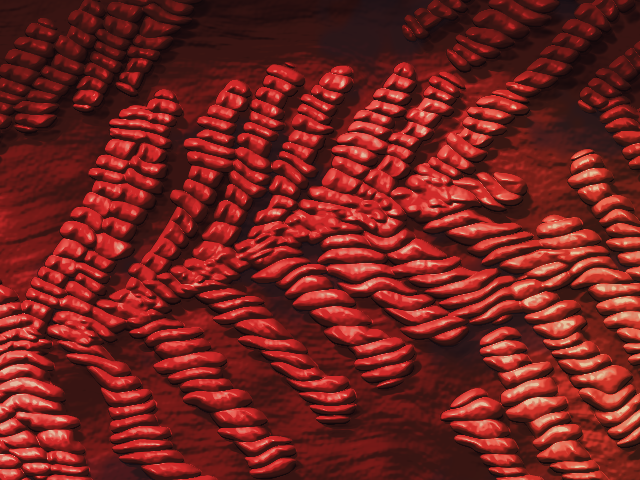
Write a WebGL 1 fragment shader that draws this texture.

```glsl
precision highp float;
// Thick red paint squeezed into ribbed, fern-like fronds over a dark ground.
uniform vec2 u_resolution;

const float RIB_SPACING = 0.030;
const vec3 LIGHT = vec3(-0.33, 0.62, 0.71);

float hash(vec2 p) {
  vec3 q = fract(vec3(p.xyx) * 0.1031);
  q += dot(q, q.yzx + 33.33);
  return fract((q.x + q.y) * q.z);
}

float noise(vec2 p) {
  vec2 cell = floor(p), f = fract(p);
  f = f * f * (3.0 - 2.0 * f);
  return mix(mix(hash(cell), hash(cell + vec2(1.0, 0.0)), f.x),
             mix(hash(cell + vec2(0.0, 1.0)), hash(cell + 1.0), f.x), f.y);
}

float fbm(vec2 p) {
  return 0.55 * noise(p) + 0.3 * noise(p * 2.1 + 7.3) + 0.15 * noise(p * 4.3 + 3.1);
}

// Union of two heights with a soft crease.
float blend(float a, float b) {
  float d = max(1.0 - abs(a - b) / 0.006, 0.0);
  return max(a, b) + 0.0015 * d * d * smoothstep(0.0, 0.012, min(a, b));
}

// Height of one rope of paint: slanted beads with a round knob at each end.
float rope(vec2 p, vec2 start, float angle, float len, float width, float seed) {
  vec2 dir = vec2(cos(angle), sin(angle));
  vec2 q = p - start;
  float along = dot(q, dir);
  float across = dot(q, vec2(-dir.y, dir.x));
  if (abs(across) > width * 2.0 || along < -0.1 || along > len + 0.1) return 0.0;
  vec2 ribAxis = normalize(mix(vec2(0.2, 0.98), dir * sign(dir.y), 0.38));
  float rib = dot(q, ribAxis) / RIB_SPACING + 0.9 * noise(p * 17.0 + seed);
  float f = fract(rib) * 2.0 - 1.0;
  float bead = 1.0 - f * f;
  float full = bead * (2.0 - bead);
  vec2 key = vec2(floor(rib) + 50.0, seed * 3.7);
  float spread = 1.0 + 0.4 * smoothstep(0.55, 0.75, noise(vec2(along * 9.0, seed * 5.3)));
  float w = width * spread * (0.74 + (0.08 + 0.36 * hash(key)) * full);
  float side = (across - (hash(key + 9.1) - 0.5) * 0.4 * width * full) / w;
  float past = max(max(-along, along - len), 0.0) / w;
  float d2 = min(side * side + past * past, 1.0);
  float knob = smoothstep(0.2, 0.65, abs(side)) * (0.1 + 0.3 * hash(key + sign(side) * 2.7));
  float ribDepth = 0.13 + 0.17 * hash(key + 4.3);
  return 0.04 * (1.0 - d2 * d2) * (0.68 + (ribDepth + knob) * bead);
}

float spineY(float x) {
  float d = x - 0.19;
  return 0.32 + 0.58 * d - 0.3 * d * d;
}

// Height of all ropes: main frond, its neighbours and the rows along the top.
float ropes(vec2 p) {
  p += 0.05 * (vec2(noise(p * 5.0), noise(p * 5.0 + 31.7)) - 0.5);
  float h = 0.0;
  for (int i = 0; i < 8; i++) {
    float n = float(i);
    float k = n / 7.0;
    float x = 0.05 + 0.122 * n + 0.03 * (hash(vec2(n, 4.0)) - 0.5);
    vec2 root = vec2(x, spineY(x));
    float sway = 0.12 * (hash(vec2(n, 8.0)) - 0.5);
    h = blend(h, rope(p, root, mix(1.2, 0.98, k) + sway, mix(0.57, 0.26, k), 0.039, n + 1.0));
    h = blend(h, rope(p, root, mix(-1.05, -0.5, k) + sway, mix(0.45, 0.3, k), 0.045, n + 11.0));
  }
  for (int i = 0; i < 6; i++) {
    float n = float(i);
    float x = 0.17 + 0.15 * n;
    float slope = (spineY(x + 0.15) - spineY(x)) / 0.15;
    h = blend(h, rope(p, vec2(x, spineY(x)), atan(slope), 0.16, 0.031, n + 21.0));
    float turn = 0.2 * (hash(vec2(n, 15.0)) - 0.5);
    h = blend(h, rope(p, vec2(0.98 + 0.06 * n, 0.15 + 0.12 * n), turn - 0.95, 0.35, 0.044, n + 31.0));
    h = blend(h, rope(p, vec2(0.86 + 0.12 * n, 0.94 - 0.05 * n), turn + 0.6, 0.25, 0.034, n + 41.0));
  }
  for (int i = 0; i < 4; i++) {
    float n = float(i);
    h = blend(h, rope(p, vec2(-0.1, 0.16 + 0.12 * n), -0.95, 0.3, 0.042, n + 51.0));
    h = blend(h, rope(p, vec2(-0.04 + 0.1 * n, 0.7 + 0.05 * n), 1.1, 0.28, 0.034, n + 61.0));
  }
  return h;
}

// Ropes over a streaked ground, with a fine grain on everything.
float surface(vec2 p) {
  float ground = 0.014 * fbm(p * vec2(10.0, 26.0) + 2.0 * noise(p * 6.0));
  return max(ropes(p), ground) + 0.0013 * noise(p * 130.0);
}

vec3 paintRamp(float tone) {
  vec3 c = mix(vec3(0.07, 0.03, 0.04), vec3(0.22, 0.08, 0.07), smoothstep(0.0, 0.17, tone));
  c = mix(c, vec3(0.46, 0.10, 0.09), smoothstep(0.22, 0.4, tone));
  c = mix(c, vec3(0.81, 0.16, 0.16), smoothstep(0.4, 0.6, tone));
  c = mix(c, vec3(0.92, 0.36, 0.32), smoothstep(0.66, 0.8, tone));
  c = mix(c, vec3(0.87, 0.49, 0.43), smoothstep(0.8, 0.92, tone));
  return mix(c, vec3(0.90, 0.71, 0.61), smoothstep(0.92, 1.06, tone));
}

void main() {
  vec2 p = gl_FragCoord.xy / u_resolution.y;
  float e = 0.0026;
  float h = surface(p);
  vec2 slope = vec2(surface(p + vec2(e, 0.0)) - h, surface(p + vec2(0.0, e)) - h) / e;
  vec3 normal = normalize(vec3(-slope, 1.0));

  // Light, gloss and the shadows cast by the next bead and the next rope.
  float diffuse = max(dot(normal, LIGHT), 0.0);
  float gloss = pow(max(dot(normal, normalize(LIGHT + vec3(0.0, 0.0, 1.0))), 0.0), 24.0);
  float crease = smoothstep(0.002, 0.012, surface(p + LIGHT.xy * 0.014) - h);
  float shadow = smoothstep(0.004, 0.03, ropes(p + LIGHT.xy * 0.05) - h);
  float raised = smoothstep(0.004, 0.014, ropes(p));
  float mottled = fbm(p * 5.0);
  float groundTone = 0.05 + 0.4 * diffuse * (0.1 + 1.6 * mottled);
  float ropeTone = 0.22 + 0.52 * diffuse + 0.3 * gloss * (0.1 + 1.5 * noise(p * 40.0));
  float tone = mix(groundTone, ropeTone, raised) * (1.0 - 0.55 * shadow) * (1.0 - 0.3 * crease);
  tone *= 0.66 + 0.7 * fbm(p * 2.6 + 5.0);

  // The upper corners fall into shade; the lower right turns orange.
  float off = p.x - 0.68;
  float shade = smoothstep(0.8, 1.0, p.y + 0.42 * off * off);
  vec3 color = paintRamp(tone * (1.0 - 0.48 * shade));
  float cool = (1.0 - raised) * smoothstep(0.55, 0.72, fbm(p * 7.0 + 12.0));
  color = mix(color, vec3(0.12, 0.09, 0.12), 0.5 * cool);
  color.g += 0.06 * color.r * smoothstep(0.8, 1.3, p.x) * (1.0 - shade);
  gl_FragColor = vec4(color, 1.0);
}
```
